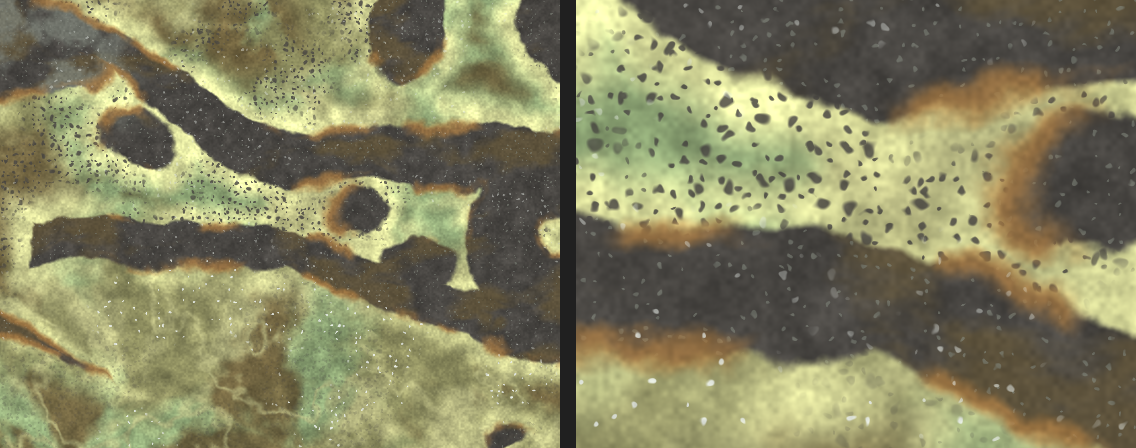
Left, the full canvas; right, a detail of the centre.
This texture is drawn by a Shadertoy shader. Its source:

```glsl
const vec3 DARK = vec3(0.285, 0.275, 0.26);
const vec3 GREY = vec3(0.49, 0.51, 0.47);
const vec3 BROWN = vec3(0.41, 0.35, 0.22);
const vec3 RUST = vec3(0.66, 0.48, 0.26);
const vec3 OLIVE = vec3(0.55, 0.55, 0.37);
const vec3 GREEN = vec3(0.55, 0.66, 0.47);
const vec3 PALE = vec3(0.72, 0.72, 0.51);
const vec3 CREAM = vec3(0.90, 0.91, 0.64);
const vec3 GLINT = vec3(0.90, 0.92, 0.90);

const float WARP = 0.10;
const float ROUGHNESS = 0.022;
const float EDGE_SOFTNESS = 0.005;
const float UPPER_HALF_WIDTH = 0.060;
const float LOWER_HALF_WIDTH = 0.052;
const float MOTTLE = 0.55;
const float GRAIN = 0.16;

// Dark pockets: centre, radii
const vec4 POCKETS[8] = vec4[8](
    vec4(0.91, 0.95, 0.10, 0.15), vec4(1.25, 0.95, 0.10, 0.13),
    vec4(1.20, 0.48, 0.15, 0.22), vec4(0.80, 0.53, 0.07, 0.045),
    vec4(0.07, 0.85, 0.18, 0.07), vec4(0.30, 0.69, 0.10, 0.06),
    vec4(0.95, 0.43, 0.09, 0.06), vec4(1.13, 0.02, 0.06, 0.03));
const vec3 PALE_ISLAND = vec3(1.25, 0.47, 0.04);

float hash(vec2 p) {
    vec3 q = fract(p.xyx * 0.1031);
    q += dot(q, q.yzx + 33.33);
    return fract((q.x + q.y) * q.z);
}

float noise(vec2 p) {
    vec2 i = floor(p), f = fract(p);
    f = f * f * (3.0 - 2.0 * f);
    return mix(mix(hash(i), hash(i + vec2(1, 0)), f.x),
               mix(hash(i + vec2(0, 1)), hash(i + vec2(1, 1)), f.x), f.y);
}

float fbm(vec2 p) {
    float sum = 0.0, amp = 0.5;
    for (int i = 0; i < 5; i++) {
        sum += amp * noise(p);
        p = mat2(1.6, 1.2, -1.2, 1.6) * p + 17.3;
        amp *= 0.5;
    }
    return sum / 0.97;
}

// Share of a noise field above a level, with a soft border
float patches(vec2 p, float level, float soft) {
    return smoothstep(level - soft, level + soft, fbm(p));
}

float specks(vec2 p, float scale, float density, float radius) {
    p *= scale;
    p += 0.35 * (vec2(noise(p * 2.3), noise(p * 2.3 + 41.0)) - 0.5);
    vec2 cell = floor(p);
    vec2 centre = 0.5 + 0.5 * (vec2(hash(cell + 7.0), hash(cell + 29.0)) - 0.5);
    float r = radius * (0.5 + 0.5 * hash(cell + 53.0));
    return step(hash(cell), density) * smoothstep(r, r * 0.45, length(fract(p) - centre));
}

float lowerVeinY(float x) {
    return 0.455 - 0.2 * smoothstep(0.5, 1.35, x);
}

// Signed distance to the dark matrix, negative inside
float matrixDistance(vec2 p) {
    float upperY = 0.655 + 0.28 * smoothstep(0.65, 0.1, p.x);
    float d = abs(p.y - upperY) - UPPER_HALF_WIDTH;
    d = min(d, max(abs(p.y - lowerVeinY(p.x)) - LOWER_HALF_WIDTH, 0.09 - p.x));
    d = min(d, abs(p.y - 0.27 + 0.42 * p.x) - 0.04 + 0.2 * p.x);
    for (int i = 0; i < POCKETS.length(); i++) {
        vec4 k = POCKETS[i];
        d = min(d, (length((p - k.xy) / k.zw) - 1.0) * min(k.z, k.w));
    }
    return max(d, PALE_ISLAND.z - length(p - PALE_ISLAND.xy));
}

void mainImage(out vec4 fragColor, in vec2 fragCoord) {
    vec2 p = fragCoord / iResolution.y;
    vec2 w = p + WARP * (vec2(fbm(p * 5.0), fbm(p * 5.0 + 31.0)) - 0.5);
    float d = matrixDistance(w) + ROUGHNESS * (fbm(p * 28.0) - 0.5);
    float below = smoothstep(0.0, 0.06, lowerVeinY(w.x) - w.y);
    float upperLeft = smoothstep(0.36, 0.2, w.x) * smoothstep(0.66, 0.74, w.y);

    // Green and cream bodies with brown hearts
    vec3 body = mix(OLIVE, PALE, patches(w * 9.0 + 3.0, 0.5 + 0.06 * below, 0.15));
    body = mix(body, GREEN, 0.85 * patches(w * 4.0 + 12.0, 0.53, 0.09));
    float heart = patches(w * 6.5 + 23.0, 0.53, 0.1) * smoothstep(0.025, 0.09, d);
    heart = max(heart, smoothstep(0.17, 0.06, length(w - vec2(0.55, 0.93)))
                       * patches(p * 14.0, 0.43, 0.12));
    body = mix(body, BROWN, 0.85 * heart);
    float seam = smoothstep(0.035, 0.0, abs(fbm(w * 5.0 + 61.0) - 0.5));
    body = mix(body, PALE, 0.6 * seam * below);
    float rim = smoothstep(0.065, 0.015, d) * patches(w * 7.0 + 47.0, 0.43, 0.14);
    body = mix(body, CREAM, rim * mix(0.95, 0.6, below));
    body *= 1.0 + MOTTLE * (fbm(p * 32.0) - 0.5);

    // Dark peppering, clustered in the upper bodies
    float cluster = patches(w * 6.0 + 71.0, 0.49, 0.07) * mix(1.0, 0.25, below);
    float pepper = max(specks(p, 48.0, 0.6, 0.34), specks(p + 5.0, 85.0, 0.5, 0.36));
    body = mix(body, DARK, 0.85 * pepper * cluster);

    // Dark matrix with rusty stains
    vec3 rock = DARK * (1.0 + 0.5 * (fbm(p * 45.0) - 0.5));
    rock = mix(rock, BROWN, 0.65 * patches(w * vec2(6.0, 12.0) + 83.0, 0.56, 0.09));
    rock = mix(rock, GREY, 0.75 * upperLeft * patches(p * 16.0 + 9.0, 0.48, 0.12));
    rock = mix(rock, GREY, 0.6 * specks(p, 110.0, 0.3, 0.3));

    vec3 color = mix(rock, body, smoothstep(-EDGE_SOFTNESS, EDGE_SOFTNESS, d));
    float stain = smoothstep(0.018, 0.002, abs(d + 0.003));
    color = mix(color, RUST, 0.75 * stain * patches(w * 8.0 + 97.0, 0.54, 0.08));

    // Glints and fine grain
    float shine = patches(p * 7.0 + 37.0, 0.54, 0.08) * mix(0.45, 1.0, below);
    color = mix(color, GLINT, 0.9 * shine * specks(p + 2.0, 75.0, 0.2, 0.3));
    color *= 1.0 + GRAIN * (noise(p * 230.0) - 0.5);
    fragColor = vec4(clamp(color, 0.0, 1.0), 1.0);
}
```
